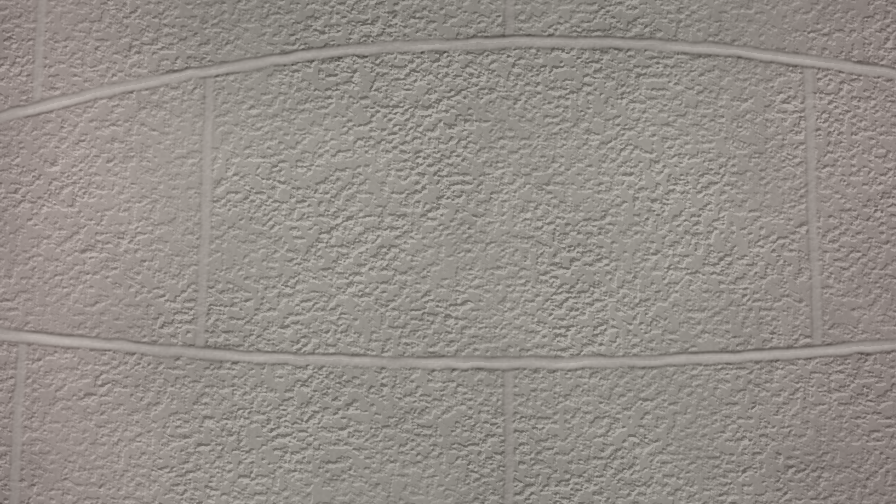
A WebGL 1 fragment shader for this texture:

```glsl
precision highp float;
// Painted concrete block wall seen through a bulging wide lens.
// Curved courses and staggered joints come from a warped block grid;
// the finely pitted paint is a noise height field lit from above.
uniform vec2 u_resolution;

const vec3 PAINT = vec3(0.552, 0.538, 0.514);
const vec3 WARM_EDGE = vec3(0.545, 0.505, 0.492);
const vec3 MORTAR = vec3(0.585, 0.562, 0.545);
const float BED_HALF = 0.012;   // half width of the horizontal joints
const float HEAD_HALF = 0.010;  // half width of the vertical joints

float hash(vec2 p) {
  vec3 q = fract(vec3(p.xyx) * 0.1031);
  q += dot(q, q.yzx + 33.33);
  return fract((q.x + q.y) * q.z);
}

float noise(vec2 p) {
  vec2 i = floor(p), f = fract(p);
  f = f * f * (3.0 - 2.0 * f);
  return mix(mix(hash(i), hash(i + vec2(1.0, 0.0)), f.x),
             mix(hash(i + vec2(0.0, 1.0)), hash(i + vec2(1.0, 1.0)), f.x), f.y);
}

float fbm(vec2 p) {
  float sum = 0.0, amp = 0.5;
  for (int i = 0; i < 3; i++) {
    sum += amp * noise(p);
    p = mat2(1.6, 1.2, -1.2, 1.6) * p + 17.3;
    amp *= 0.5;
  }
  return sum / 0.875;
}

// Flat paint film broken by small pits and a few deeper holes
float paintHeight(vec2 p, float roughness) {
  float fine = smoothstep(0.24, 0.60, fbm(p * vec2(88.0, 112.0)));
  float hole = smoothstep(0.18, 0.34, fbm(p * vec2(46.0, 60.0) + 71.0));
  return (fine + hole * 0.8) * roughness;
}

// Soft line of a given half width centred on zero
float line(float d, float halfWidth, float soft) {
  return 1.0 - smoothstep(halfWidth - soft, halfWidth + soft, abs(d));
}

// Bed joint curve: height of its middle, bend, and centre in x
float bedCurve(float x, float level, float bend, float centre) {
  return level + bend * (x - centre) * (x - centre);
}

void main() {
  float pixel = 1.0 / u_resolution.y;
  vec2 p = gl_FragCoord.xy * pixel;
  float soft = max(0.0030, pixel);

  // Course coordinate: whole numbers lie on the bed joints
  float wobble = (noise(p * 9.0) - 0.5) * 0.005 + (noise(p * 37.0) - 0.5) * 0.004;
  float lower = bedCurve(p.x, 0.280, 0.061, 0.98);
  float upper = bedCurve(p.x, 0.918, -0.131, 1.07);
  float courseHeight = upper - lower;
  float v = (p.y + wobble - lower) / courseHeight;
  float course = floor(v);
  float bed = (v - floor(v + 0.5)) * courseHeight;

  // Block coordinate: squeezed towards the sides, every other course shifted
  float s = (p.x - 1.01 + wobble * 0.7) * (1.0 + 0.06 * (p.y - 0.58));
  float u = s * (0.678 + 0.416 * s * s);
  float shift = 0.5 * (1.0 - mod(course, 2.0));
  float stretch = 0.678 + 1.248 * s * s;
  float head = (fract(u - shift + 0.5) - 0.5) / stretch;

  float bedMask = line(bed, BED_HALF, soft * 1.6);
  float headMask = line(head, HEAD_HALF, soft * 2.0);
  float joint = max(bedMask, headMask * 0.9);

  // Uneven light: pale left, dimmer top, warm tint at both sides
  float side = abs(p.x - 0.93) / 0.93;
  vec3 paint = mix(PAINT, WARM_EDGE, smoothstep(0.35, 1.0, side));
  float light = 1.0 + 0.08 * (1.0 - smoothstep(0.0, 0.8, p.x));
  light += 0.05 * smoothstep(0.0, 0.5, p.y) - 0.07 * smoothstep(0.7, 1.0, p.y);
  light -= 0.09 * smoothstep(0.85, 1.05, side);
  light += (fbm(p * 3.0) - 0.5) * 0.12 + (fbm(p * 14.0) - 0.5) * 0.07;

  // Pitted surface, roughest in the middle of the wall, smooth in the joints
  vec2 fromMiddle = p - vec2(1.05, 0.6);
  float roughness = 0.65 + 0.5 * exp(-1.8 * dot(fromMiddle, fromMiddle));
  roughness *= 0.55 + 0.9 * noise(p * 8.0 + 5.0);
  roughness *= 1.0 - 0.9 * joint;
  float relief = paintHeight(p, roughness)
               - paintHeight(p + vec2(-0.0018, 0.0036), roughness);
  float shade = clamp(relief * 0.19, -0.15, 0.11);
  shade += (noise(p * 190.0) - 0.5) * 0.03;

  // Tooled joints: shadow under the upper lip, glint on the lower one
  float worn = 0.4 + 1.1 * noise(vec2(p.x * 14.0, course * 5.0));
  float bedShade = -0.13 * worn * line(bed - BED_HALF * 0.9, 0.0025, soft);
  bedShade += 0.075 * worn * line(bed + BED_HALF * 0.1, 0.0055, soft * 1.8);
  bedShade -= 0.10 * worn * line(bed + BED_HALF * 1.15, 0.0025, soft);
  float headShade = -0.045 * worn * line(head + HEAD_HALF, 0.0025, soft * 1.3);
  headShade += 0.015 * line(head - HEAD_HALF * 0.4, 0.0030, soft * 1.5);
  headShade -= 0.020 * worn * line(head - HEAD_HALF * 1.2, 0.0020, soft * 1.3);

  vec3 mortar = mix(MORTAR, paint, 0.5);
  vec3 color = mix(paint, mortar, joint) * light;
  color += shade + bedShade + headShade * (1.0 - bedMask);
  gl_FragColor = vec4(clamp(color, 0.0, 1.0), 1.0);
}
```
